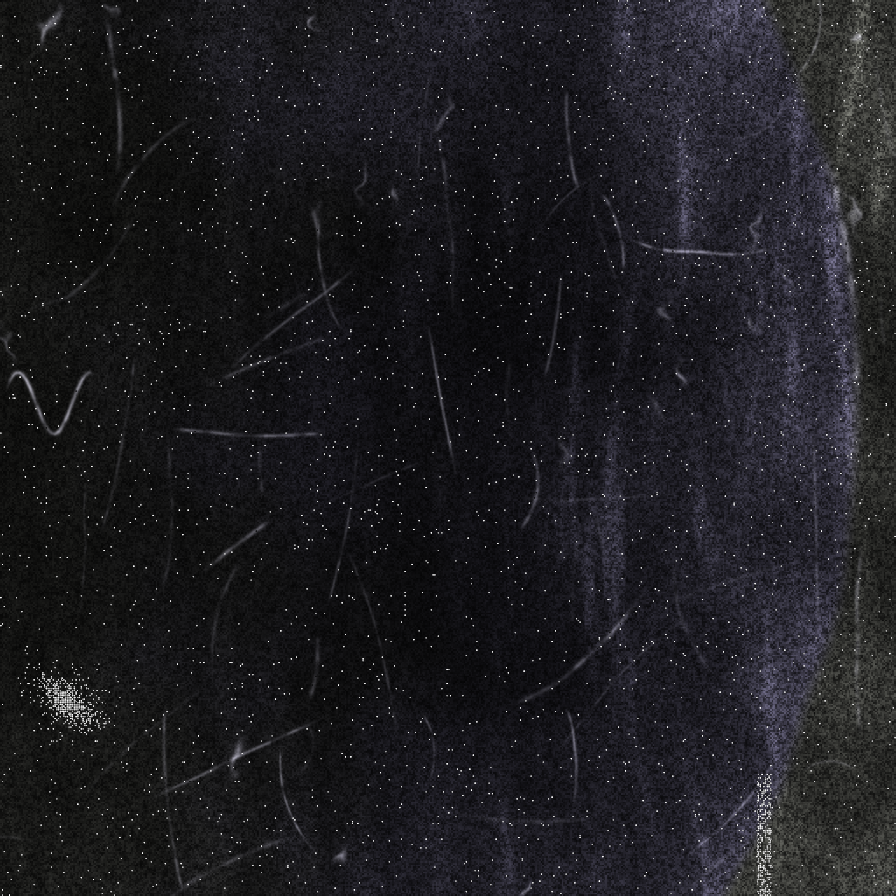
Give the GLSL for this texture, as a Shadertoy shader.

```glsl
#define GRAIN_CELLS 512.0
#define DUST_SHARE 0.0095
#define PIT_SHARE 0.005
#define SCRATCHES 58
#define FLECKS 20
#define SHADOW_TONE 0.066
#define GRAIN_DEPTH 0.85
#define VIOLET vec3(0.96, 0.93, 1.17)
#define OLIVE vec3(1.01, 1.02, 0.96)

float hash(vec2 p) {
    vec3 q = fract(p.xyx * vec3(0.1031, 0.1030, 0.0973));
    q += dot(q, q.yzx + 33.33);
    return fract((q.x + q.y) * q.z);
}

float noise(vec2 p) {
    vec2 i = floor(p), f = fract(p);
    f *= f * (3.0 - 2.0 * f);
    return mix(mix(hash(i), hash(i + vec2(1, 0)), f.x),
               mix(hash(i + vec2(0, 1)), hash(i + vec2(1, 1)), f.x), f.y);
}

float fbm(vec2 p) {
    float sum = 0.0, gain = 0.5;
    for (int i = 0; i < 5; i++) {
        sum += gain * noise(p);
        p = mat2(1.6, 1.2, -1.2, 1.6) * p + 7.3;
        gain *= 0.5;
    }
    return sum;
}

// Beaded, slightly bent line fading towards both ends
float scratch(vec2 p, float angle, float halfLen, float bend, float width, float seed) {
    vec2 dir = vec2(cos(angle), sin(angle));
    float along = dot(p, dir), t = along / halfLen;
    float across = abs(dot(p, vec2(-dir.y, dir.x)) + bend * t * t
                 + 0.004 * (noise(vec2(along * 22.0, seed)) - 0.5));
    float beads = smoothstep(0.2, 0.9, noise(vec2(along * 85.0, seed + 5.0)));
    float core = exp(-across * across / (width * width));
    return core * (0.3 + 0.9 * beads) * smoothstep(1.0, 0.65, abs(t));
}

float scratches(vec2 uv) {
    float sum = 0.0;
    for (int i = 0; i < SCRATCHES; i++) {
        float k = float(i) + 1.0;
        vec2 center = vec2(hash(vec2(k, 1.7)), hash(vec2(k, 9.2)));
        float pick = hash(vec2(k, 4.4)), turn = hash(vec2(k, 6.1));
        float angle = pick < 0.66 ? mix(1.3, 1.9, turn) : mix(-0.15, 0.85, turn);
        float halfLen = mix(0.025, 0.125, hash(vec2(k, 12.3)));
        float bend = 0.03 * (hash(vec2(k, 15.8)) - 0.5);
        float strength = mix(0.06, 0.32, pow(hash(vec2(k, 18.6)), 2.0));
        float width = mix(0.0014, 0.0027, hash(vec2(k, 21.9)));
        sum += strength * scratch(uv - center, angle, halfLen, bend, width, k * 3.1);
    }
    return sum;
}

// Small ragged bright marks, mostly upright
float flecks(vec2 uv) {
    float sum = 0.0;
    vec2 warp = 0.016 * (vec2(noise(uv * 75.0), noise(uv * 75.0 + 40.0)) - 0.5);
    for (int i = 0; i < FLECKS; i++) {
        float k = float(i) + 70.0;
        vec2 d = uv + warp - vec2(hash(vec2(k, 2.2)), hash(vec2(k, 8.8)));
        d.x += d.y * (hash(vec2(k, 5.5)) - 0.5);
        d /= vec2(0.0035, mix(0.004, 0.019, hash(vec2(k, 11.1))));
        sum += mix(0.12, 0.48, hash(vec2(k, 14.4))) * exp(-dot(d, d));
    }
    return sum;
}

void mainImage(out vec4 fragColor, in vec2 fragCoord) {
    vec2 uv = fragCoord / iResolution.xy;
    vec2 cell = floor(uv * GRAIN_CELLS);

    // Broad light: dark centre, hazy top, pale curved band at the right
    float rim = 0.96 - 0.5 * (uv.y - 0.55) * (uv.y - 0.55);
    float inset = rim - uv.x + 0.012 * (noise(uv * 9.0) - 0.5);
    float inside = smoothstep(-0.012, 0.012, inset);
    float haze = smoothstep(0.62, 1.0, uv.y) * smoothstep(0.1, 0.5, uv.x);
    float side = smoothstep(0.52, 0.9, uv.x) * inside;
    float low = smoothstep(0.35, 0.0, uv.y);
    float band = exp(-max(inset, 0.0) / 0.045) * inside;
    float tone = SHADOW_TONE + 0.055 * haze + 0.075 * side + 0.035 * low + 0.085 * band;
    tone += (1.0 - inside) * mix(0.075, 0.13, low);

    // Mottling and upright smears
    float mottle = fbm(uv * 8.0 + 3.0);
    float smear = fbm(vec2(uv.x * 38.0 + 3.0 * noise(uv * 4.0), uv.y * 5.0));
    tone *= 0.3 + 0.95 * mottle + 0.55 * smear;
    tone += 0.09 * smoothstep(0.58, 0.8, smear) * smoothstep(0.4, 0.75, uv.x);
    tone *= 1.0 + GRAIN_DEPTH * (hash(cell + 17.0) - 0.5) + 0.5 * (noise(uv * 210.0) - 0.5);

    // Scratches, flecks, lit rim and one wriggling fibre
    float marks = scratches(uv) + flecks(uv);
    float rimSpan = smoothstep(0.45, 0.6, uv.y) * smoothstep(0.86, 0.76, uv.y);
    marks += 0.3 * rimSpan * exp(-pow(inset / 0.004, 2.0)) * noise(uv * vec2(20.0, 70.0));
    float phase = uv.x * 78.0, wave = 0.55 + 0.034 * sin(phase);
    float fibre = abs(uv.y - wave) / sqrt(1.0 + pow(2.65 * cos(phase), 2.0));
    marks += 0.42 * exp(-pow(fibre / 0.0022, 2.0)) * smoothstep(0.105, 0.098, uv.x)
           * smoothstep(0.005, 0.015, uv.x) * (0.4 + noise(uv * 120.0));

    // Speckled patches: a slanted smudge and an upright strip
    vec2 s = uv - vec2(0.075, 0.217);
    vec2 smudge = vec2(s.x * 0.77 - s.y * 0.64, s.x * 0.64 + s.y * 0.77) / vec2(0.032, 0.013);
    float patches = 0.85 * exp(-dot(smudge, smudge)) + 0.16 * exp(-dot(s, s) / 0.0009);
    patches += 0.45 * smoothstep(0.009, 0.007, abs(uv.x - 0.853)) * smoothstep(0.138, 0.13, uv.y);

    // Fine white dust and dark pits
    float edge = 0.5 * GRAIN_CELLS / iResolution.y;
    float dotMask = 1.0 - smoothstep(0.5 - edge, 0.5 + edge, length(fract(uv * GRAIN_CELLS) - 0.5));
    float dust = step(hash(cell + 91.0), DUST_SHARE + patches) * dotMask;
    float pit = step(hash(cell + 233.0), PIT_SHARE) * dotMask;

    float violet = inside * smoothstep(0.05, 0.5, uv.x + 0.5 * (mottle - 0.5));
    vec3 color = max(tone, 0.0) * mix(OLIVE, VIOLET, violet);
    color += marks * vec3(0.97, 0.96, 1.05);
    color = mix(color, vec3(0.03), pit * 0.8);
    color = mix(color, vec3(mix(0.6, 1.0, hash(cell + 57.0))), dust);
    fragColor = vec4(clamp(color, 0.0, 1.0), 1.0);
}
```
